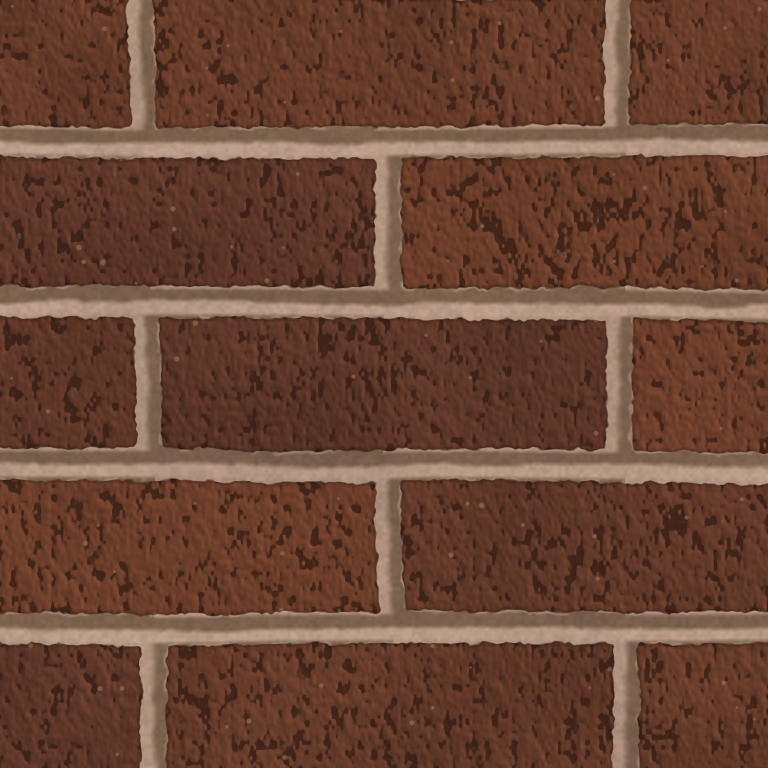
Give the GLSL for this texture, as a WebGL 1 fragment shader.

```glsl
precision highp float;
uniform vec2 u_resolution;

float hash(vec2 p) {
  vec3 q = fract(vec3(p.xyx) * 0.1031);
  q += dot(q, q.yzx + 33.33);
  return fract((q.x + q.y) * q.z);
}

float noise(vec2 p) {
  vec2 i = floor(p), f = fract(p);
  f = f * f * (3.0 - 2.0 * f);
  return mix(mix(hash(i), hash(i + vec2(1.0, 0.0)), f.x),
             mix(hash(i + vec2(0.0, 1.0)), hash(i + 1.0), f.x), f.y);
}

// Clay surface height: grain stretched vertically
float clayHeight(vec2 p) {
  return 0.6 * noise(p * vec2(115.0, 68.0)) + 0.4 * noise(p * vec2(235.0, 150.0) + 31.0);
}

// Sparse pale grit, one candidate per cell
float grit(vec2 p, float aa) {
  vec2 g = p * 42.0, id = floor(g);
  vec2 centre = 0.25 + 0.5 * vec2(hash(id + 5.0), hash(id + 17.0));
  float radius = 0.06 + 0.09 * hash(id + 41.0);
  float dist = length(fract(g) - centre) - radius;
  return step(0.94, hash(id + 71.0)) * (1.0 - smoothstep(-aa * 42.0, aa * 42.0, dist));
}

vec3 brickColor(vec2 p, vec2 id, float aa) {
  float h = clayHeight(p);
  float relief = h - clayHeight(p + vec2(0.003, -0.003));
  float tone = hash(id + 23.0);
  vec3 col = mix(vec3(0.41, 0.235, 0.16), vec3(0.35, 0.205, 0.155), tone * tone);
  col *= 0.93 + 0.14 * noise(p * 9.0) + 0.5 * relief;

  // Dark pits, denser in patches
  float limit = 0.23 + 0.17 * noise(p * vec2(11.0, 7.0) + 60.0);
  float pit = 1.0 - smoothstep(limit - 0.06, limit + 0.07, h);
  col = mix(col, vec3(0.21, 0.115, 0.085), 0.75 * pit);
  return mix(col, vec3(0.58, 0.42, 0.32), 0.7 * grit(p, aa));
}

vec3 mortarColor(vec2 p, vec2 joint, float edge) {
  float wobble = 0.007 * (noise(p * vec2(14.0, 20.0)) - 0.5)
               + 0.003 * (noise(p * 90.0) - 0.5);
  // Bed joints are shaded above, head joints on the right
  float bedLight = smoothstep(-0.004, 0.005, joint.y + wobble);
  float headLight = 1.0 - smoothstep(-0.006, 0.006, joint.x + wobble);
  float light = mix(bedLight, 0.85 * headLight, smoothstep(0.013, 0.021, abs(joint.y)));
  vec3 col = mix(vec3(0.47, 0.37, 0.295), vec3(0.71, 0.595, 0.52), light);

  // Crumbly bright rim beside the bricks
  float rim = (1.0 - smoothstep(0.001, 0.005, edge)) * smoothstep(0.35, 0.7, noise(p * 75.0));
  col = mix(col, vec3(0.67, 0.57, 0.49), 0.65 * rim);

  float sand = 0.6 * noise(p * 210.0) + 0.4 * noise(p * 85.0 + 9.0);
  return col * (0.9 + 0.16 * sand + 0.06 * noise(p * 8.0));
}

void main() {
  vec2 p = gl_FragCoord.xy / u_resolution;
  p.y = 1.0 - p.y;
  float aa = 1.0 / u_resolution.y;

  // Running bond with slightly uneven courses
  vec2 w = p + 0.007 * (vec2(noise(p * 6.0), noise(p * 5.0 + 40.0)) - 0.5);
  float course = (w.y + 0.026) / 0.211;
  float row = floor(course);
  float shift = 0.192 + 0.3085 * mod(row, 2.0) + 0.018 * (hash(vec2(row, 8.0)) - 0.5);
  float column = (w.x - shift) / 0.617;
  vec2 joint = (fract(vec2(column, course) + 0.5) - 0.5) * vec2(0.617, 0.211);

  // Rounded, chipped brick outline: positive inside the mortar
  vec2 q = vec2(0.017, 0.0205) - abs(joint) + 0.004;
  float edge = min(max(q.x, q.y), 0.0) + length(max(q, 0.0)) - 0.004;
  edge += 0.005 * (noise(p * 65.0) - 0.5) + 0.003 * (noise(p * 170.0) - 0.5);

  vec3 brick = brickColor(p, vec2(floor(column), row), aa);
  brick *= 1.0 - 0.22 * (1.0 - smoothstep(0.0, 0.006, -edge));
  vec3 col = mix(brick, mortarColor(p, joint, edge), smoothstep(-aa, aa, edge));
  gl_FragColor = vec4(col, 1.0);
}
```
